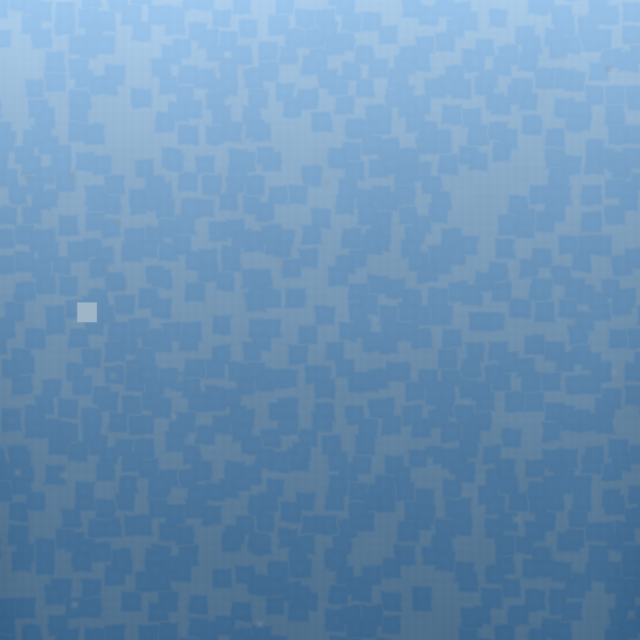
This background is drawn by a Shadertoy shader. Its source:

```glsl
// A blue field that brightens upward, strewn with soft overlapping square tiles.
// Tiles are jittered one per cell and thinned by gradient noise into loose clumps;
// a faint weave, a few warm flecks and one pale tile break up the surface.

const float TILES = 32.0;       // tile cells across the canvas height
const float WEAVE = 70.0;       // threads across the canvas height
const float FLECKS = 13.0;      // fleck cells across the canvas height

// Two random values in 0..1 for an integer cell
vec2 hash2(vec2 cell, float seed) {
    vec3 p = fract(vec3(cell.xyx + seed) * vec3(0.1031, 0.1030, 0.0973));
    p += dot(p, p.yzx + 33.33);
    return fract((p.xx + p.yz) * p.zy);
}

float cornerSlope(vec2 cell, vec2 offset, float seed) {
    return dot(hash2(cell, seed) * 2.0 - 1.0, offset);
}

// Gradient noise, roughly -0.7..0.7
float gradientNoise(vec2 p, float seed) {
    vec2 i = floor(p), f = fract(p);
    vec2 w = f * f * f * (f * (f * 6.0 - 15.0) + 10.0);
    vec2 e = vec2(1.0, 0.0);
    float low = mix(cornerSlope(i, f, seed), cornerSlope(i + e, f - e, seed), w.x);
    float high = mix(cornerSlope(i + e.yx, f - e.yx, seed),
                     cornerSlope(i + 1.0, f - 1.0, seed), w.x);
    return mix(low, high, w.y);
}

float boxDistance(vec2 p, float halfSide) {
    vec2 d = abs(p) - halfSide;
    return length(max(d, 0.0)) + min(max(d.x, d.y), 0.0);
}

float softFill(float dist, float blur) {
    return 1.0 - smoothstep(-blur, blur, dist);
}

// Scattered tiles: x = coverage, y = inner shading from rims and centres
vec2 tileLayer(vec2 p, float blur) {
    vec2 home = floor(p);
    vec2 result = vec2(0.0);
    for (int y = -1; y <= 1; y++) {
        for (int x = -1; x <= 1; x++) {
            vec2 cell = home + vec2(x, y);
            vec2 chance = hash2(cell, 71.0);
            float density = 0.84 + 1.3 * gradientNoise(cell * 0.23, 5.0);
            if (chance.x > density) continue;
            vec2 center = cell + floor(hash2(cell, 19.0) * 6.0) / 6.0 + 0.08;
            float d = boxDistance(p - center, 0.46 + 0.06 * chance.y);
            float rim = softFill(abs(d + 0.14) - 0.02, 0.11);
            float heart = softFill(boxDistance(p - center, 0.12), 0.10);
            result.x = max(result.x, softFill(d, blur));
            result.y += 0.5 * heart - 0.4 * rim;
        }
    }
    return result;
}

// Vertical light with a glow at the upper left and dimmer side edges
vec3 skyColor(vec2 uv) {
    float level = 0.264 + 0.21 * uv.y + 0.152 * uv.y * uv.y;
    vec2 fromGlow = uv - vec2(0.15, 0.85);
    level += 0.025 * uv.y * exp(-6.0 * dot(fromGlow, fromGlow));
    level -= 0.03 * smoothstep(0.42, 0.52, abs(uv.x - 0.5)) * (1.0 - uv.y);
    return level + vec3(0.0, 0.15, 0.285);
}

// Fine woven threads with slight block to block variation
float weave(vec2 p) {
    vec2 thread = cos(6.2831853 * p);
    float block = hash2(floor(p * 0.5), 43.0).x - 0.5;
    return 0.25 * (thread.x + thread.y) + 0.6 * block;
}

// Sparse tiny smudges, given as coverage
float fleckLayer(vec2 p) {
    vec2 cell = floor(p);
    vec2 center = 0.25 + 0.5 * hash2(cell, 7.0);
    float present = step(hash2(cell, 91.0).x, 0.07);
    return present * softFill(boxDistance(fract(p) - center, 0.05), 0.07);
}

void mainImage(out vec4 fragColor, in vec2 fragCoord) {
    vec2 uv = fragCoord / iResolution.xy;
    vec2 p = fragCoord / iResolution.y;
    float pixel = 1.0 / iResolution.y;

    // Slightly wavering tile outlines
    vec2 q = p * TILES;
    q += 0.16 * vec2(gradientNoise(q * 1.6, 11.0), gradientNoise(q * 1.6, 29.0));
    vec2 tiles = tileLayer(q, max(0.11, pixel * TILES));

    // Greyer ground against bluer tiles
    vec3 color = skyColor(uv);
    vec3 ground = color + vec3(0.040, 0.020, 0.0);
    vec3 tile = color + vec3(-0.028, -0.013, 0.002) + 0.011 * tiles.y;
    color = mix(ground, tile, tiles.x);
    color += 0.010 * weave(p * WEAVE) * mix(1.0, 0.5, tiles.x);
    color += 0.012 * gradientNoise(p * 9.0, 53.0);

    // Warm flecks and the single pale tile
    color = mix(color, vec3(0.56, 0.59, 0.60), 0.38 * fleckLayer(p * FLECKS));
    float pale = softFill(boxDistance(p - vec2(0.136, 0.512), 0.0155), max(0.0015, pixel));
    color = mix(color, vec3(0.62, 0.71, 0.78), pale);

    fragColor = vec4(clamp(color, 0.0, 1.0), 1.0);
}
```
